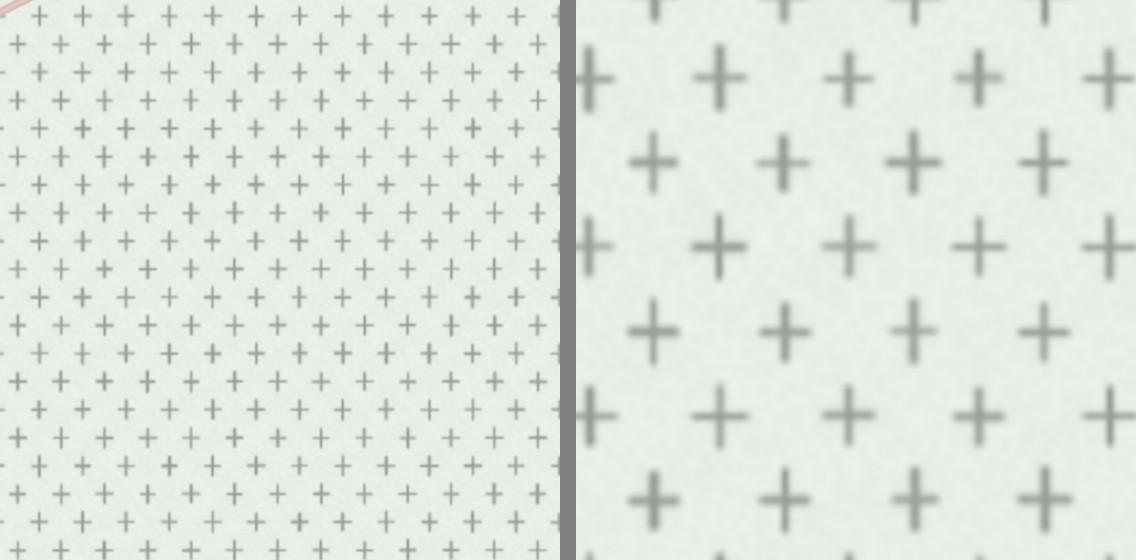
Left: the whole. Right: its middle third, enlarged.
Write a Shadertoy shader that draws this pattern.

```glsl
const vec2 PITCH = vec2(0.0774, 0.0502);      // column and row spacing
const vec2 ORIGIN = vec2(0.0703, 0.9713);     // centre of the top left cross
const vec2 ARM = vec2(0.0165, 0.0195);        // half lengths: across, upright
const float STROKE = 0.0023;                  // softness radius of a line
const float TIP = 0.0055;                     // fade length at the arm ends
const float JITTER = 0.0011;
const float GRAIN_SCALE = 110.0;
const float GRAIN = 0.022;
const float MOTTLE = 0.006;
const vec3 PAPER = vec3(0.912, 0.932, 0.912);
const vec3 INK = vec3(0.600, 0.620, 0.595);
const vec3 BLUSH = vec3(0.860, 0.735, 0.700);
const vec2 BAND_POINT = vec2(0.0, 0.978);     // corner band: point, normal, radius
const vec2 BAND_NORMAL = vec2(-0.447, 0.894);
const float BAND_RADIUS = 0.0075;

vec2 hash2(vec2 p) {
    vec3 q = fract(vec3(p.xyx) * vec3(0.1031, 0.1030, 0.0973));
    q += dot(q, q.yzx + 33.33);
    return fract((q.xx + q.yz) * q.zy);
}

// Distance to the nearest scattered point
float cellular(vec2 p) {
    vec2 cell = floor(p);
    float nearest = 2.0;
    for (int y = -1; y <= 1; y++) {
        for (int x = -1; x <= 1; x++) {
            vec2 id = cell + vec2(x, y);
            nearest = min(nearest, length(id + hash2(id + 200.0) - p));
        }
    }
    return nearest;
}

float layeredSines(vec2 p) {
    return (sin(p.x * 61.0 + 2.0 * sin(p.y * 43.0))
          + sin(p.y * 83.0 - p.x * 37.0)
          + sin(p.x * 151.0 + p.y * 127.0)) / 3.0;
}

// Soft stroke: bell profile across, faded ends along
float stroke(float across, float along, float halfLength, float radius) {
    float profile = exp(-0.5 * across * across / (radius * radius));
    return profile * (1.0 - smoothstep(halfLength - TIP, halfLength + TIP * 0.6, abs(along)));
}

// Staggered rows of crosses, each with its own weight and arm lengths
float crosses(vec2 p) {
    vec2 grid = (p - ORIGIN) / PITCH;
    float row = floor(grid.y + 0.5);
    grid.x -= 0.5 * mod(row, 2.0);
    vec2 id = vec2(floor(grid.x + 0.5), row);
    vec2 shift = (hash2(id + 70.0) - 0.5) * JITTER;
    vec2 d = (grid - id) * PITCH - shift;

    vec2 weight = mix(vec2(0.62, 0.75), vec2(0.92, 1.0), hash2(id + 31.0));
    vec2 arm = ARM * mix(vec2(0.9), vec2(1.08), hash2(id + 53.0));
    vec2 radius = STROKE * mix(vec2(0.85), vec2(1.2), hash2(id + 97.0));
    float across = weight.x * stroke(d.y, d.x, arm.x, radius.x);
    float upright = weight.y * stroke(d.x, d.y, arm.y, radius.y);
    return across + upright - across * upright;
}

void mainImage(out vec4 fragColor, in vec2 fragCoord) {
    vec2 p = fragCoord / iResolution.y;

    // Paper with fine grain and broad mottling
    float grain = cellular(p * GRAIN_SCALE) - 0.45;
    vec3 color = PAPER + GRAIN * grain + MOTTLE * layeredSines(p);

    // Printed crosses
    color = mix(color, INK + GRAIN * grain, crosses(p));

    // Blush band across the corner, paler along its middle
    float offset = abs(dot(p - BAND_POINT, BAND_NORMAL));
    float band = 1.0 - smoothstep(BAND_RADIUS - 0.002, BAND_RADIUS + 0.002, offset);
    float edge = mix(0.65, 1.0, smoothstep(0.0, BAND_RADIUS * 0.6, offset));
    color = mix(color, BLUSH, band * edge);

    fragColor = vec4(clamp(color, 0.0, 1.0), 1.0);
}
```
